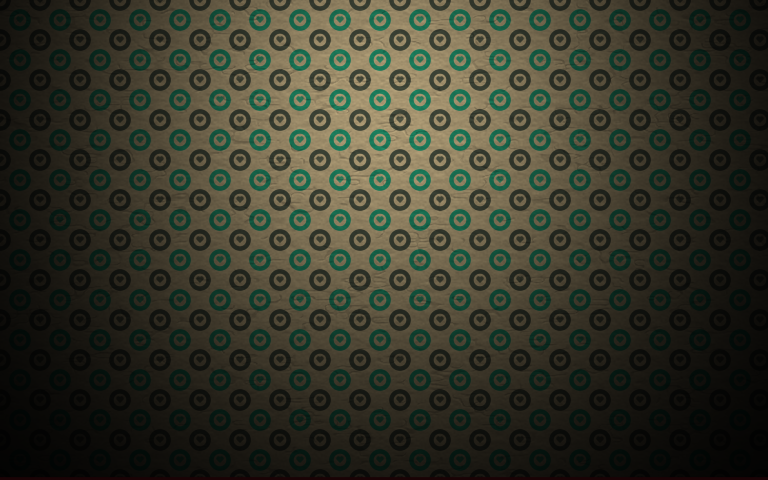
Reproduce this pattern procedurally as a WebGL 1 fragment shader.

```glsl
precision mediump float;
// Staggered rings with small hearts, in alternating rows of green and grey,
// printed on rough plaster and lit by a soft spotlight above the centre.
// Two offset square lattices carry the rings; value noise gives the relief.

uniform vec2 u_resolution;

const float ROWS = 12.0;           // lattice cells over the canvas height
const float RING_OUTER = 0.27;     // all lengths below are in cells
const float RING_INNER = 0.158;
const float HEART_SIZE = 0.108;
const float LIGHT_RADIUS = 6.75;
const float LIGHT_HEIGHT = 9.25;
const float BORDER = 0.07;

const vec3 PAPER = vec3(0.66, 0.59, 0.445);
const vec3 GREEN = vec3(0.09, 0.49, 0.36);
const vec3 GREY = vec3(0.23, 0.26, 0.21);
const vec3 BORDER_RED = vec3(0.10, 0.01, 0.02);

float hash(vec2 p) {
  return fract(sin(dot(p, vec2(12.99, 78.23))) * 43758.5);
}

float valueNoise(vec2 p) {
  vec2 i = floor(p);
  vec2 f = fract(p);
  f = f * f * (3.0 - 2.0 * f);
  float low = mix(hash(i), hash(i + vec2(1.0, 0.0)), f.x);
  float high = mix(hash(i + vec2(0.0, 1.0)), hash(i + 1.0), f.x);
  return mix(low, high, f.y);
}

// Fractal plaster height, stretched sideways
float plasterHeight(vec2 p) {
  float height = 0.0;
  float weight = 0.5;
  p *= vec2(4.0, 7.0);
  for (int i = 0; i < 3; i++) {
    height += weight * valueNoise(p);
    p = p * 2.03 + 17.3;
    weight *= 0.6;
  }
  return height;
}

// Short broken cracks that follow a noise contour inside scattered patches
float crease(vec2 p) {
  float contour = abs(valueNoise(p * vec2(3.5, 9.0) + 40.0) - 0.5);
  float patches = smoothstep(0.58, 0.75, valueNoise(p * vec2(2.2, 4.0) + 9.0));
  return patches * (1.0 - smoothstep(0.03, 0.12, contour));
}

float ringDistance(vec2 p, float inner, float outer) {
  return abs(length(p) - 0.5 * (inner + outer)) - 0.5 * (outer - inner);
}

// A tilted square joined to a circle on each upper side
float heartDistance(vec2 p, float side) {
  p.x = abs(p.x);
  float square = (p.x + abs(p.y)) * 0.7071 - 0.5 * side;
  float lobe = length(p - 0.3536 * side) - 0.5 * side;
  return min(square, lobe);
}

float coverage(float distance, float pixel) {
  return 1.0 - smoothstep(-0.6 * pixel, 0.6 * pixel, distance);
}

// Prints one lattice of rings and hearts over the base colour
vec3 printBadges(vec3 base, vec2 p, vec3 ink, float pixel) {
  vec2 cell = fract(p) - 0.5;
  float ring = coverage(ringDistance(cell, RING_INNER, RING_OUTER), pixel);
  float heart = coverage(heartDistance(cell, HEART_SIZE), pixel);
  return mix(base, ink, max(ring * 0.97, heart * 0.85));
}

float spotlight(vec2 p, vec2 centre, float radius) {
  vec2 d = (p - centre) / radius;
  return exp(-dot(d, d));
}

void main() {
  float pixel = ROWS / u_resolution.y;
  vec2 p = gl_FragCoord.xy * pixel;
  float width = u_resolution.x * pixel;

  // Printed rows: green at cell centres, grey at cell corners
  vec3 color = printBadges(PAPER, p, GREEN, pixel);
  color = printBadges(color, p + 0.5, GREY, pixel);

  // Relief shading from above, with fine grain and cracks
  vec2 toLight = vec2(0.015, 0.045);
  float relief = plasterHeight(p) - plasterHeight(p + toLight);
  float grain = valueNoise(p * 22.0) - 0.5;
  float cracks = crease(p + toLight) * 0.07 - crease(p) * 0.15;
  color *= 1.0 + 0.25 * relief + 0.07 * grain + cracks;

  // Spotlight falloff and the thin dark red lower border
  color *= spotlight(p, vec2(0.5 * width, LIGHT_HEIGHT), LIGHT_RADIUS);
  color = mix(color, BORDER_RED, coverage(p.y - BORDER, pixel));

  gl_FragColor = vec4(color, 1.0);
}
```
